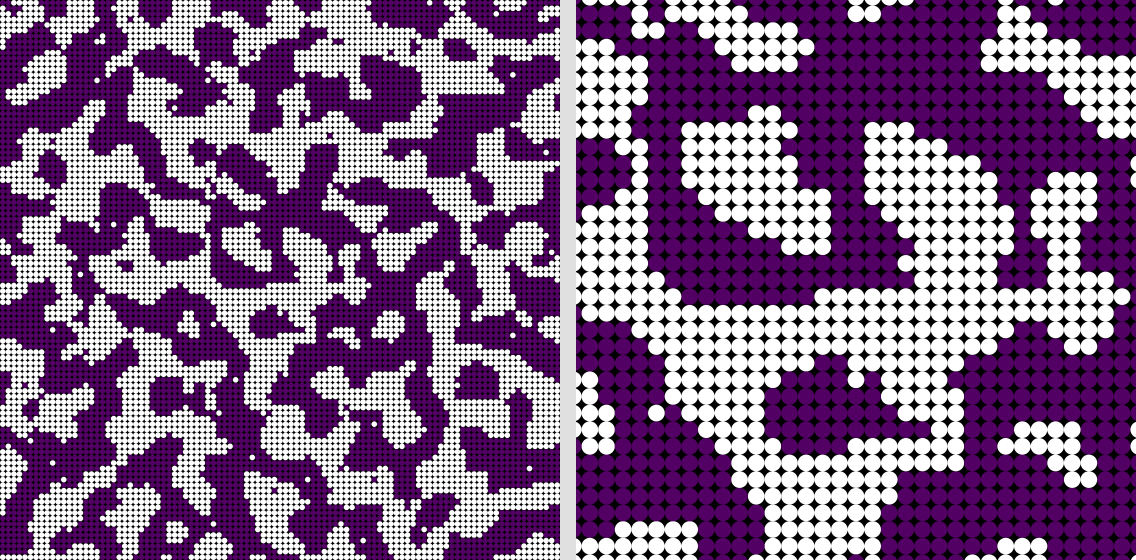
Left, the full canvas; right, a detail of the centre.
Give the GLSL for this pattern, as a Shadertoy shader.

```glsl
// A square grid of touching round dots on black. Each dot is white or purple,
// chosen by the sign of a smooth noise field read at its centre, which gives
// blotchy camouflage islands; a few stray dots near the borders are flipped.

const float CELLS = 101.0;        // dots across the canvas
const float DOT_RADIUS = 0.5;     // in cells
const float BLOB_FREQUENCY = 0.15; // noise lattice units per cell
const int SAMPLES = 3;            // antialiasing samples per axis

const vec3 BLACK = vec3(0.0);
const vec3 WHITE = vec3(1.0);
const vec3 PURPLE = vec3(0.32, 0.0, 0.392);

// Integer hash of a lattice point and a seed, in 0..1
float hash(vec2 p, uint seed) {
    uvec2 q = uvec2(ivec2(p)) * uvec2(1597u, 3571u);
    uint h = (q.x ^ (q.y << 7u)) + q.y + seed * 7919u;
    h = (h ^ (h >> 16u)) * 0x7feb352du;
    h = (h ^ (h >> 15u)) * 0x846ca68bu;
    h ^= h >> 16u;
    return float(h >> 8u) / 16777216.0;
}

mat2 rotation(float angle) {
    float c = cos(angle), s = sin(angle);
    return mat2(c, s, -s, c);
}

// Contribution of one lattice corner: random unit gradient dot offset
float cornerSlope(vec2 corner, vec2 offset, uint seed) {
    float angle = 6.2832 * hash(corner, seed);
    return dot(vec2(cos(angle), sin(angle)), offset);
}

float gradientNoise(vec2 p, uint seed) {
    vec2 i = floor(p), f = p - i;
    vec2 w = f * f * f * (f * (f * 6.0 - 15.0) + 10.0);
    vec2 ex = vec2(1.0, 0.0), ey = vec2(0.0, 1.0);
    float low = mix(cornerSlope(i, f, seed),
                    cornerSlope(i + ex, f - ex, seed), w.x);
    float high = mix(cornerSlope(i + ey, f - ey, seed),
                     cornerSlope(i + 1.0, f - 1.0, seed), w.x);
    return mix(low, high, w.y);
}

// Two turned layers hide the lattice, a finer one roughens the borders
float blobField(vec2 cell) {
    vec2 p = cell * BLOB_FREQUENCY;
    return gradientNoise(rotation(0.4) * p + 3.7, 1u)
         + gradientNoise(rotation(1.2) * p + 9.2, 2u)
         + 0.3 * gradientNoise(rotation(0.8) * p * 2.1, 3u);
}

vec3 dotColour(vec2 cell) {
    float field = blobField(cell);
    float strayChance = mix(0.014, 0.003, smoothstep(0.1, 0.4, abs(field)));
    bool stray = hash(cell, 4u) < strayChance;
    return (field > 0.0) != stray ? WHITE : PURPLE;
}

// Colour at a point in cell units, with an edge ramp of the given width
vec3 dotGrid(vec2 p, float edge) {
    vec2 cell = floor(p);
    float d = length(p - cell - 0.5) - DOT_RADIUS;
    float cover = clamp(0.5 - d / edge, 0.0, 1.0);
    return mix(BLACK, dotColour(cell), cover);
}

void mainImage(out vec4 fragColor, in vec2 fragCoord) {
    float cellsPerPixel = CELLS / iResolution.y;
    float n = float(SAMPLES);
    vec3 sum = vec3(0.0);
    // Average over the pixel so that neighbouring dots blend properly
    for (int y = 0; y < SAMPLES; y++) {
        for (int x = 0; x < SAMPLES; x++) {
            vec2 shift = (vec2(x, y) + 0.5) / n - 0.5;
            sum += dotGrid((fragCoord + shift) * cellsPerPixel, cellsPerPixel / n);
        }
    }
    fragColor = vec4(sum / (n * n), 1.0);
}
```
